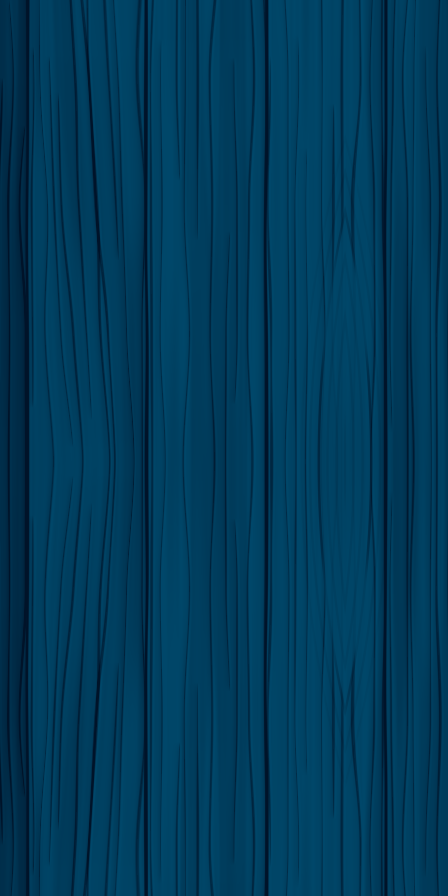
Give the GLSL for this texture, as a WebGL 1 fragment shader.

```glsl
precision highp float;
uniform vec2 u_resolution;

const vec3 LIGHT_BLUE = vec3(0.0, 0.28, 0.415);
const vec3 DEEP_BLUE = vec3(0.0, 0.075, 0.16);
const float PLANK_WIDTH = 0.267;
const float FIRST_SEAM = 0.06;
const float MIRROR_HEIGHT = 0.97;
const float SEAM_HALF = 0.0042;
const float GRAIN_HALF = 0.0034;
const float GRAIN_DARK = 0.5;
const float LEAN_PLANK = 1.0;
const float KNOT_PLANK = 3.0;
const float KNOT_X = 0.66;
const vec2 KNOT_SIZE = vec2(0.22, 0.56);
const int GRAIN_COUNT = 10;

float hash(float n) {
  return fract(sin(n * 12.9898 + 4.137) * 43758.547);
}

float noise(vec2 p) {
  vec2 i = floor(p);
  vec2 f = fract(p);
  f = f * f * (3.0 - 2.0 * f);
  float n = i.x + i.y * 57.0;
  return mix(mix(hash(n), hash(n + 1.0), f.x),
             mix(hash(n + 57.0), hash(n + 58.0), f.x), f.y);
}

// Antialiased stroke around zero distance
float stroke(float d, float halfWidth, float aa) {
  return 1.0 - smoothstep(halfWidth - aa, halfWidth + aa, abs(d));
}

// Tapered grain cracks with a shadow, a lit lip and a tone step
float grain(float u, float m, float plank, float aa) {
  float dark = 0.0;
  for (int i = 0; i < GRAIN_COUNT; i++) {
    float k = float(i);
    float seed = plank * 17.0 + k;
    float x = (k + 0.2 + 0.6 * hash(seed)) / float(GRAIN_COUNT);
    float bend = 0.07 * (noise(vec2(seed * 3.0, m * 3.5)) - 0.5);
    float d = (u - x - bend) * PLANK_WIDTH;
    float middle = 1.1 * hash(seed + 101.0);
    float reach = mix(0.3, 1.3, hash(seed + 211.0));
    float t = (m - middle) / reach;
    float taper = sqrt(max(0.0, 1.0 - t * t));
    float swell = 0.5 + 0.7 * noise(vec2(seed * 5.0, m * 5.0));
    float w = GRAIN_HALF * taper * swell * mix(0.4, 1.0, hash(seed + 307.0));
    float present = smoothstep(0.0, 0.35, taper);
    dark += GRAIN_DARK * present * stroke(d, w, aa);
    dark += 0.13 * present * exp(-abs(d + 0.003) / 0.005) * step(d, 0.0);
    dark -= 0.06 * present * stroke(d - w - 0.003, 0.002, aa);
    dark += 0.09 * (hash(seed + 401.0) - 0.5) * taper * smoothstep(-aa, aa, d);
  }
  return dark;
}

// Nested pointed arches around the long knot
float knotRings(float r, float m) {
  float ring = abs(fract(r * 3.0 + 0.5) - 0.5) / 3.0;
  float faint = 0.09 * (1.0 - smoothstep(0.02, 0.07, ring));
  faint *= 1.0 - smoothstep(1.5, 1.9, r);
  float rim = 1.0 - smoothstep(0.02, 0.075, abs(r - 1.0));
  float broken = smoothstep(0.25, 0.6, noise(vec2(7.0, m * 6.0)));
  return faint + 0.38 * rim * broken;
}

void main() {
  vec2 p = gl_FragCoord.xy / u_resolution * vec2(1.0, 2.0);
  float aa = 0.8 / u_resolution.x;
  float along = (p.x - FIRST_SEAM) / PLANK_WIDTH + 1.0;
  float plank = floor(along);
  float u = fract(along);

  // The grain reflects softly about the middle height
  float dy = p.y - MIRROR_HEIGHT;
  float m = sqrt(dy * dy + 0.0006);

  // Lean the grain inside one plank, keeping its edges straight
  float leanMask = 1.0 - min(abs(plank - LEAN_PLANK), 1.0);
  float g = u - 0.24 * leanMask * sin(3.14159 * u) * (0.5 - m);

  // Plank tone, broad brush strips and fine fibres
  float offCentre = plank - 2.4;
  float dark = 0.08 + 0.05 * offCentre * offCentre;
  float strip = noise(vec2(g * 9.0 + plank * 31.0, m * 0.9));
  dark += 0.13 * (smoothstep(0.4, 0.6, strip) - 0.5);
  dark += 0.07 * (noise(vec2(g * 38.0 + plank * 71.0, p.y * 2.5)) - 0.5);
  dark += 0.07 * exp(-dy * dy * 22.0) * noise(vec2(p.x * 18.0, 3.0));

  // Grain gives way to arches at the knot
  float knotMask = 1.0 - min(abs(plank - KNOT_PLANK), 1.0);
  float lift = m / KNOT_SIZE.y;
  float r = abs(u - KNOT_X) / KNOT_SIZE.x + lift * lift;
  float inside = knotMask * (1.0 - smoothstep(0.85, 1.15, r));
  dark += grain(g, m, plank, aa) * (1.0 - 0.85 * inside);
  dark += knotMask * knotRings(r, m);

  // Seams between planks
  float seam = floor(along + 0.5);
  float wander = 0.004 * (noise(vec2(seam * 9.0, m * 4.0)) - 0.5);
  float s = (along - seam) * PLANK_WIDTH - wander;
  float seamWidth = SEAM_HALF * (0.55 + 0.6 * noise(vec2(seam * 13.0, m * 2.5)));
  dark += 0.22 * exp(-abs(s) / 0.012) * (s < 0.0 ? 1.0 : 0.45);
  dark -= 0.07 * stroke(s - seamWidth - 0.004, 0.003, aa);
  dark = mix(dark, 1.0, stroke(s, seamWidth, aa));

  gl_FragColor = vec4(mix(LIGHT_BLUE, DEEP_BLUE, clamp(dark, 0.0, 1.0)), 1.0);
}
```
